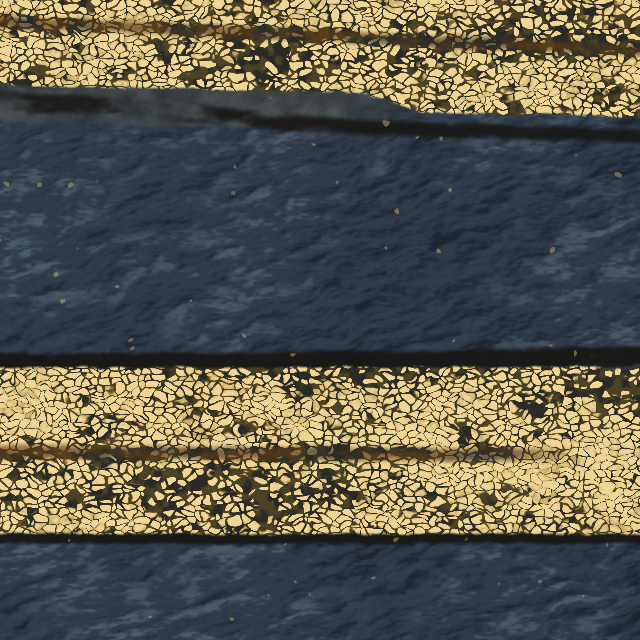
Give the GLSL for this texture, as a Shadertoy shader.

```glsl
// Two worn gilt bands across dark blue grained leather, edged by burnt tool lines.
// Cellular noise cracks the gold leaf into flakes, slow noise decides where it
// has rubbed away, and stretched, slanted noise gives the leather its grain.

const vec3 LEATHER_DARK  = vec3(0.115, 0.145, 0.185);
const vec3 LEATHER_BLUE  = vec3(0.185, 0.230, 0.290);
const vec3 LEATHER_SHEEN = vec3(0.340, 0.400, 0.450);
const vec3 BARE_GREY     = vec3(0.260, 0.280, 0.280);
const vec3 BURNT         = vec3(0.095, 0.090, 0.085);
const vec3 GROUND_DARK   = vec3(0.160, 0.165, 0.150);
const vec3 GROUND_BROWN  = vec3(0.300, 0.260, 0.150);
const vec3 RUST          = vec3(0.370, 0.230, 0.090);
const vec3 GOLD_DEEP     = vec3(0.510, 0.420, 0.230);
const vec3 GOLD_MID      = vec3(0.780, 0.670, 0.410);
const vec3 GOLD_LIGHT    = vec3(0.940, 0.840, 0.590);

float hash(vec2 p) {
    vec3 q = fract(p.xyx * 0.1031);
    q += dot(q, q.yzx + 33.33);
    return fract((q.x + q.y) * q.z);
}

float noise(vec2 p) {
    vec2 i = floor(p), f = fract(p);
    f = f * f * (3.0 - 2.0 * f);
    return mix(mix(hash(i), hash(i + vec2(1, 0)), f.x),
               mix(hash(i + vec2(0, 1)), hash(i + vec2(1, 1)), f.x), f.y);
}

float fbm(vec2 p) {
    float sum = 0.0, amp = 0.53;
    for (int i = 0; i < 4; i++) {
        sum += amp * noise(p);
        p = mat2(1.6, 1.2, -1.2, 1.6) * p + 7.3;
        amp *= 0.5;
    }
    return sum;
}

// x: distance to the cell border, y: random value of the cell
vec2 cells(vec2 p) {
    vec2 base = floor(p);
    float near = 9.0, next = 9.0, id = 0.0;
    for (int y = -1; y <= 1; y++)
    for (int x = -1; x <= 1; x++) {
        vec2 c = base + vec2(x, y);
        float d = length(c + vec2(hash(c), hash(c + 57.0)) - p);
        if (d < near) { next = near; near = d; id = hash(c + 113.0); }
        else next = min(next, d);
    }
    return vec2(next - near, id);
}

// Soft horizontal stroke and soft round patch
float stroke(float t, float centre, float halfWidth, float soft) {
    return 1.0 - smoothstep(halfWidth - soft, halfWidth + soft, abs(t - centre));
}

float patchAt(vec2 p, vec2 centre, vec2 radius) {
    vec2 d = (p - centre) / radius;
    return exp(-dot(d, d));
}

vec3 leather(vec2 p) {
    vec2 slanted = vec2(p.x + 0.5 * p.y, p.y - 0.32 * p.x);
    slanted += 0.018 * (vec2(noise(p * 17.0), noise(p * 17.0 + 40.0)) - 0.5);
    float grain = fbm(slanted * vec2(24.0, 62.0));
    float relief = grain - fbm((slanted + vec2(0.003, -0.005)) * vec2(24.0, 62.0));
    float fibre = noise(p * vec2(95.0, 260.0)) - 0.5;
    float broad = fbm(p * 5.0 + 3.0);
    float tone = 0.48 + 0.55 * (grain - 0.5) + 0.9 * relief + 0.16 * fibre
               + 0.5 * (broad - 0.5) + 0.12 * (0.5 - p.x);
    vec3 col = mix(LEATHER_DARK, LEATHER_BLUE, smoothstep(0.05, 0.55, tone));
    float rubbed = smoothstep(0.50, 0.78, grain + 0.25 * fibre) * smoothstep(0.35, 0.7, broad);
    return mix(col, LEATHER_SHEEN, 0.55 * rubbed + 0.22 * smoothstep(0.55, 1.0, tone));
}

vec3 gilding(vec2 p, float wear) {
    vec2 warp = vec2(noise(p * 70.0), noise(p * 70.0 + 19.0)) - 0.5;
    vec2 cell = cells(p * vec2(66.0, 94.0) + 0.9 * warp);
    float fine = noise(p * 230.0) - 0.5;
    float loss = wear + 0.75 * (fbm(p * vec2(19.0, 27.0)) - 0.5);
    float gap = 0.42 * loss - 0.07 + 0.16 * fine;
    float missing = smoothstep(0.0, 0.08, 1.1 * loss - 0.28 - cell.y);
    float leaf = smoothstep(gap, gap + 0.16, cell.x) * (1.0 - missing);
    vec3 ground = mix(GROUND_DARK, GROUND_BROWN, smoothstep(0.3, 0.75, noise(p * 85.0) + 0.3 * fine));
    float shine = 0.3 + 0.55 * cell.y + 0.5 * fine + 0.5 * (noise(p * 28.0) - 0.5) + 0.4 * cell.x;
    vec3 gold = mix(GOLD_MID, GOLD_LIGHT, smoothstep(0.1, 0.75, shine));
    vec3 col = mix(ground, GOLD_DEEP, smoothstep(0.0, 0.5, leaf));
    return mix(col, gold, smoothstep(0.4, 1.0, leaf));
}

void mainImage(out vec4 fragColor, in vec2 fragCoord) {
    vec2 p = fragCoord / iResolution.xy;
    float x = p.x, t = 1.0 - p.y;               // t runs down from the top
    float ragged = 0.009 * (fbm(p * vec2(38.0, 45.0)) - 0.5);
    float sway = 0.008 * (noise(vec2(x * 6.0, 2.0)) - 0.5);
    vec2 q = vec2(x, t);
    vec3 col = leather(p);

    // Bare strip and burnt lines beside the bands
    float upperEdge = 0.133 + 0.02 * x + 0.03 * smoothstep(0.55, 0.68, x);
    float upperLine = 0.155 + 0.04 * x + 0.018 * smoothstep(0.2, 0.5, x) + sway;
    float bare = stroke(t + 2.0 * ragged, 0.162 + 0.012 * x, 0.029, 0.006) * (1.0 - smoothstep(0.5, 0.7, x));
    col = mix(col, BARE_GREY * (0.65 + 0.7 * fbm(p * 40.0)), 0.85 * bare);
    float patchy = mix(smoothstep(0.25, 0.55, fbm(p * vec2(14.0, 30.0))), 1.0, smoothstep(0.4, 0.6, x));
    col = mix(col, BURNT, 0.92 * patchy * stroke(t + ragged, upperLine, mix(0.015, 0.009, x), 0.006));
    col = mix(col, BURNT, 0.95 * stroke(t + ragged, 0.565 - 0.008 * x + sway, 0.015, 0.005));
    col = mix(col, BURNT, 0.95 * stroke(t + ragged, 0.839 + 0.3 * sway, 0.010, 0.004));

    // Gilt bands, each with a rust-coloured groove along its middle
    float upper = 1.0 - smoothstep(-0.003, 0.003, t + ragged - upperEdge);
    float lower = stroke(t + ragged, 0.704, 0.130, 0.003);
    float groove = stroke(t + ragged, 0.032 + 0.046 * x + 0.4 * sway, 0.009, 0.007)
                 + stroke(t + ragged, 0.705 + 0.006 * x + 0.4 * sway, 0.010, 0.007)
                   * (1.0 - smoothstep(0.78, 0.92, x));
    float wear = 0.33 + 0.30 * groove
               + 0.26 * patchAt(q, vec2(0.36, 0.77), vec2(0.19, 0.05))
               + 0.30 * patchAt(q, vec2(0.95, 0.61), vec2(0.13, 0.035))
               + 0.38 * patchAt(q, vec2(0.50, 0.585), vec2(0.25, 0.022))
               + 0.22 * patchAt(q, vec2(0.90, 0.04), vec2(0.12, 0.04))
               + 0.18 * patchAt(q, vec2(0.40, 0.10), vec2(0.25, 0.05))
               - 0.12 * patchAt(q, vec2(0.02, 0.64), vec2(0.16, 0.06))
               - 0.14 * patchAt(q, vec2(0.92, 0.76), vec2(0.16, 0.06));
    vec3 gilt = gilding(p, wear);
    vec3 rust = mix(GROUND_DARK, RUST, smoothstep(0.25, 0.65, fbm(p * vec2(24.0, 60.0))));
    gilt = mix(gilt, rust, 0.68 * groove);
    col = mix(col, gilt, max(upper, lower));

    // Sparse pale specks of stray leaf
    vec2 speck = cells(p * 75.0 + 31.0);
    float fleck = step(0.975, speck.y) * smoothstep(0.50, 0.72, speck.x);
    col = mix(col, GOLD_MID, 0.5 * fleck * (1.0 - max(upper, lower)));

    fragColor = vec4(clamp(col, 0.0, 1.0), 1.0);
}
```
